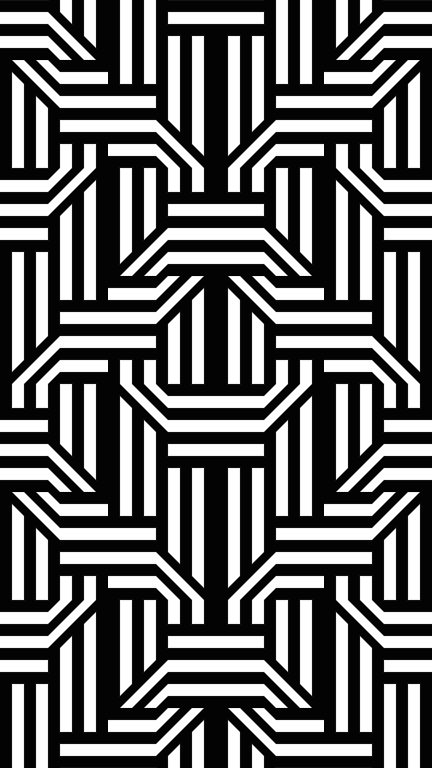
Write a WebGL 1 fragment shader that draws this pattern.

```glsl
precision highp float;
// Interlaced double white bands on black: mirrored arches, bowls and bars on a staggered lattice.

uniform vec2 u_resolution;

// Signed distance to two unit-wide stripes, [first, first+1] and [first+2, first+3].
float stripePair(float t, float first) {
  return abs(abs(t - first - 1.5) - 1.0) - 0.5;
}

// Signed distance to the interval [low, high].
float span(float t, float low, float high) {
  return max(low - t, t - high);
}

// Bands that bend between horizontal, diagonal and vertical runs.
float bentBands(float x, float y) {
  float slope = max(x - 4.0, 0.0);
  float reach = min(x, 5.0);
  float roof = max(stripePair(y - reach, -17.0), -13.0 - y);
  float bowl = max(stripePair(max(y, -4.0) + slope, -3.0), -6.0 - y);
  float funnel = max(stripePair(min(y, 14.0) + reach, 15.0), y - 16.0);
  float arch = max(stripePair(y - slope, 19.0), y - 23.0);
  return min(min(roof, bowl), min(funnel, arch));
}

// Upright bars, cut along the diagonals of the neighbouring bands.
float uprightBars(float x, float y) {
  float underRoof = max(-13.0 - y + x, y + 4.0);
  float aboveFunnel = max(3.0 - y, x + y - 14.0);
  float underBowl = max(5.0 - x - y, y - 7.0);
  float aboveArch = max(14.0 - y, y - x - 14.0);
  float inner = max(stripePair(x, 1.0), min(underRoof, aboveFunnel));
  float outer = max(stripePair(x, 5.0), min(underBowl, aboveArch));
  return min(inner, outer);
}

// Short level bars at the centre and at the sides.
float levelBars(float x, float y) {
  float centre = max(min(span(y, 1.0, 2.0), span(y, 17.0, 18.0)), x - 4.0);
  float side = max(min(span(y, -8.0, -7.0), span(y, 8.0, 9.0)), 5.0 - x);
  return min(centre, side);
}

void main() {
  // One unit is a stripe width; y runs downward from the top edge.
  float unit = u_resolution.x / 36.0;
  vec2 p = gl_FragCoord.xy / unit;
  float x = abs(mod(p.x, 36.0) - 18.0);
  float y = 64.0 - p.y;

  // Glide reflection: the outer half repeats the inner half, shifted by half a period.
  if (x > 9.0) {
    x = 18.0 - x;
    y += 18.0;
  }
  y = mod(y + 13.0, 36.0) - 13.0;

  float d = min(bentBands(x, y), min(uprightBars(x, y), levelBars(x, y)));
  float edge = 0.73 / unit;
  float ink = 1.0 - smoothstep(-edge, edge, d);
  gl_FragColor = vec4(mix(vec3(0.01), vec3(1.0), ink), 1.0);
}
```
